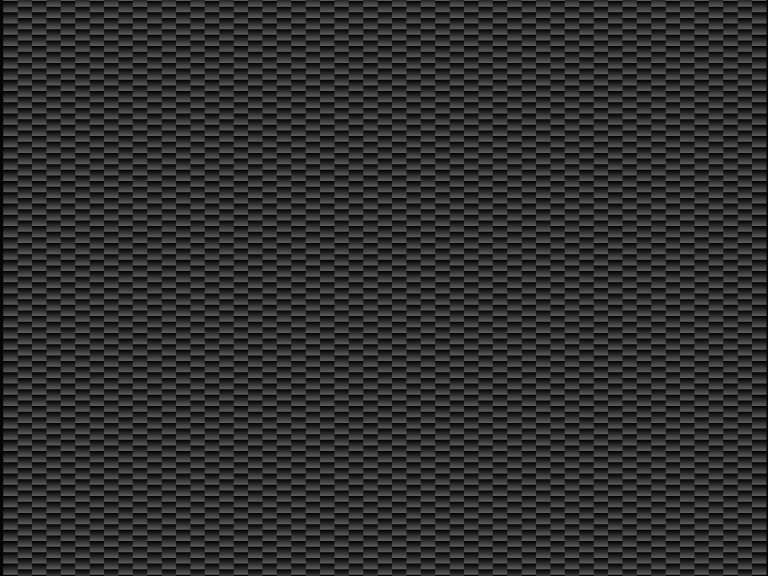
Reproduce this pattern procedurally as a Shadertoy shader.

```glsl
// Dark woven carbon sheet: narrow columns of short flat fibres. Each fibre is a
// vertical ramp, black at the top to grey at the bottom, and every second column
// slides by half a fibre, as bricks do. Thin black strips close the two sides.

const vec2 FIBRE_COUNT = vec2(53.0, 51.0);         // fibres across and down
const vec2 FIBRE_SIZE = vec2(0.025, 0.01953125);   // in canvas heights
const vec2 WEAVE_SHIFT = vec2(0.0015, 0.0);        // weave centre from canvas centre
const float COLUMN_SLIDE = 0.5;                    // in fibres, for odd columns
const float TOP_GREY = 0.0;
const float BOTTOM_GREY = 0.375;
const float SIDE_GREY = 0.025;
const int SAMPLES = 4;                             // per axis, for smooth edges

// Fibre coordinates, counted from the upper left corner of the weave.
vec2 toFibres(vec2 point, vec2 size, vec2 count) {
    return vec2(point.x, -point.y) / size + 0.5 * count;
}

// Repeating vertical ramp, slid by a fixed amount in every odd column.
float fibreGrey(vec2 fibres, float slide, float topGrey, float bottomGrey) {
    float isOdd = mod(floor(fibres.x), 2.0);
    float along = fract(fibres.y + slide * isOdd);
    return mix(topGrey, bottomGrey, along);
}

// One between the side strips, zero on them.
float betweenSides(float column, float columnCount) {
    return step(0.0, column) * step(column, columnCount);
}

float weaveGrey(vec2 point) {
    vec2 fibres = toFibres(point, FIBRE_SIZE, FIBRE_COUNT);
    float grey = fibreGrey(fibres, COLUMN_SLIDE, TOP_GREY, BOTTOM_GREY);
    return mix(SIDE_GREY, grey, betweenSides(fibres.x, FIBRE_COUNT.x));
}

void mainImage(out vec4 fragColor, in vec2 fragCoord) {
    // Average a regular grid of samples over the pixel.
    float total = 0.0;
    for (int j = 0; j < SAMPLES; j++) {
        for (int i = 0; i < SAMPLES; i++) {
            vec2 offset = (vec2(float(i), float(j)) + 0.5) / float(SAMPLES) - 0.5;
            vec2 point = (fragCoord + offset - 0.5 * iResolution.xy) / iResolution.y;
            total += weaveGrey(point - WEAVE_SHIFT);
        }
    }
    float grey = total / float(SAMPLES * SAMPLES);
    fragColor = vec4(vec3(grey), 1.0);
}
```
